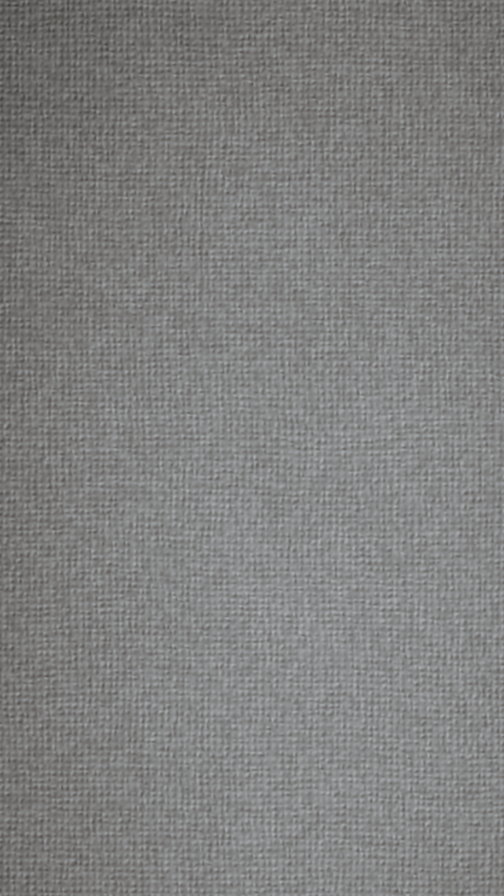
Give the GLSL for this texture, as a Shadertoy shader.

```glsl
// Grey woven wall covering: small embossed knots in a grid under soft uneven light.
#define THREADS 75.0      // threads across the canvas width
#define WOBBLE 0.42       // how far single knots stray, in thread widths
#define DRIFT 0.8         // slow bending of the rows and columns
#define RELIEF 0.043      // contrast of the embossing
#define GRAIN 0.085       // contrast of the rough surface
#define LIGHT_CENTER vec2(0.65, 0.35)
#define LIGHT_PEAK 0.551
#define LIGHT_FALLOFF vec2(0.22, 0.23)
#define SHADOW_TINT vec3(0.009, -0.001, -0.009)
#define LIT_TINT vec3(-0.006, 0.001, 0.005)

const float TAU = 6.28318;

float hash(vec2 p) {
    vec3 q = fract(vec3(p.xyx) * 0.1031);
    q += dot(q, q.yzx + 33.33);
    return fract((q.x + q.y) * q.z);
}

float noise(vec2 p) {
    vec2 cell = floor(p), f = fract(p);
    f = f * f * (3.0 - 2.0 * f);
    float low = mix(hash(cell), hash(cell + vec2(1, 0)), f.x);
    float high = mix(hash(cell + vec2(0, 1)), hash(cell + vec2(1, 1)), f.x);
    return mix(low, high, f.y);
}

// Height of the knotted grid, measured in thread widths
float weaveHeight(vec2 p) {
    vec2 stray = vec2(noise(p * 1.15 + 17.0), noise(p * 1.15 + 71.0)) - 0.5;
    vec2 drift = vec2(noise(p * 0.06 + 31.0), noise(p * 0.06 + 53.0)) - 0.5;
    vec2 ridge = cos(TAU * (p + WOBBLE * stray + DRIFT * drift));

    // Upright and level threads in near balance, with knots of uneven height
    float upright = mix(0.4, 0.64, noise(p * 0.3 + 91.0));
    float strength = mix(0.45, 1.55, noise(p * 1.05 + 43.0));
    float threads = upright * ridge.x + (1.0 - upright) * ridge.y;
    return strength * (threads + 0.45 * ridge.x * ridge.y);
}

void mainImage(out vec4 fragColor, in vec2 fragCoord) {
    vec2 uv = fragCoord / iResolution.xy;
    vec2 p = fragCoord / iResolution.x * THREADS;

    // Broad light fading toward the top and the left
    vec2 away = uv - LIGHT_CENTER;
    float value = LIGHT_PEAK - dot(LIGHT_FALLOFF, away * away);

    // Embossing lit from the upper left
    vec2 toLight = vec2(-0.16, 0.16);
    value += RELIEF * (weaveHeight(p - toLight) - weaveHeight(p + toLight));

    // Rough surface and faint blotches
    value += GRAIN * (noise(p * 1.5 + 7.0) - 0.5);
    value += 0.02 * (noise(p * 0.07 + 5.0) - 0.5);

    // Warm hollows, cool crests
    vec3 tint = mix(SHADOW_TINT, LIT_TINT, smoothstep(0.38, 0.60, value));
    fragColor = vec4(clamp(value + tint, 0.0, 1.0), 1.0);
}
```
